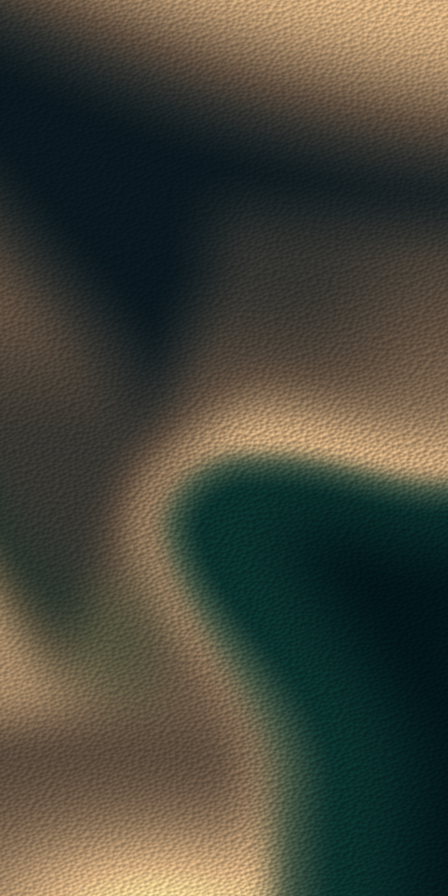
Write a Shadertoy shader that draws this background.

```glsl
const vec3 INK = vec3(0.04, 0.095, 0.12);
const vec3 UMBER = vec3(0.20, 0.20, 0.185);
const vec3 BROWN = vec3(0.37, 0.305, 0.245);
const vec3 CLAY = vec3(0.56, 0.46, 0.35);
const vec3 SAND = vec3(0.82, 0.67, 0.49);
const vec3 CREAM = vec3(0.95, 0.87, 0.60);
const vec3 SAGE = vec3(0.35, 0.39, 0.30);
const vec3 EMERALD = vec3(0.04, 0.19, 0.175);
const vec3 ABYSS = vec3(0.01, 0.085, 0.10);

float ramp(float a, float b, float x) {
    return clamp((x - a) / (b - a), 0.0, 1.0);
}

float bell(float x, float width) {
    return exp(-x * x / (width * width));
}

vec2 hash2(vec2 cell) {
    vec2 s = vec2(dot(cell, vec2(127.1, 311.7)), dot(cell, vec2(269.5, 183.3)));
    return fract(sin(s) * 4375.85);
}

// Distance to the nearest scattered cell centre
float cellular(vec2 p) {
    vec2 base = floor(p);
    float nearest = 4.0;
    for (int j = -1; j <= 1; j++) {
        for (int i = -1; i <= 1; i++) {
            vec2 cell = base + vec2(i, j);
            vec2 centre = cell + 0.15 + 0.7 * hash2(cell);
            nearest = min(nearest, length(p - centre));
        }
    }
    return nearest;
}

// Pebbled relief in slanted rows, lit from above
float emboss(vec2 p, float angle, vec2 density, vec2 lightStep) {
    float c = cos(angle), s = sin(angle);
    vec2 rows = vec2(c * p.x - s * p.y, s * p.x + c * p.y) * density;
    return cellular(rows + lightStep) - cellular(rows - lightStep);
}

vec3 earthTone(float t) {
    vec3 c = mix(INK, UMBER, ramp(0.0, 0.25, t));
    c = mix(c, BROWN, ramp(0.25, 0.45, t));
    c = mix(c, CLAY, ramp(0.45, 0.65, t));
    c = mix(c, SAND, ramp(0.65, 0.9, t));
    return mix(c, CREAM, ramp(0.9, 1.1, t));
}

// Offsets from the left and top banks of the pool
vec2 poolOffsets(vec2 p) {
    float left = mix(0.37, 0.62, smoothstep(1.15, 1.75, p.y));
    float top = 1.02 + 0.06 * smoothstep(0.6, 1.0, p.x);
    return vec2(0.92 * (p.x - left), p.y - top);
}

// Depth behind the rounded bank, negative outside
float roundedDepth(vec2 offsets, float radius) {
    return radius - length(max(radius - offsets, 0.0));
}

// Brightness of the upper bands
float upperTone(vec2 p) {
    float skyEdge = p.y + 0.05 - 0.5 * p.x + 0.17 * p.x * p.x;
    float sky = 0.9 * (1.0 - smoothstep(-0.25, 0.25, skyEdge));

    float slope = 0.66 * (p.y - 0.47) - 0.75 * p.x;
    float leftBrown = smoothstep(-0.12, 0.16, slope)
                    * mix(0.45, 0.27, smoothstep(0.65, 1.0, p.y));

    float lean = p.x + 0.4 * max(p.y - 0.6, 0.0);
    float rightBrown = smoothstep(0.36, 0.58, lean) * smoothstep(0.34, 0.60, p.y);
    rightBrown *= 0.25 + 0.14 * smoothstep(0.65, 1.0, p.x) * smoothstep(0.4, 0.7, p.y)
                + 0.14 * smoothstep(0.6, 0.9, p.y);
    return length(vec3(sky, leftBrown, rightBrown));
}

void mainImage(out vec4 fragColor, in vec2 fragCoord) {
    // x runs 0..1 to the right, y runs 0..2 downward
    vec2 uv = fragCoord / iResolution.xy;
    vec2 p = vec2(uv.x, 2.0 - 2.0 * uv.y);
    vec2 offsets = poolOffsets(p);
    float depth = roundedDepth(offsets, 0.17);

    // Warm slope in the lower left with a dim green fold above it
    float foldEdge = p.y - 1.29 - 0.33 * (1.0 - exp(-5.0 * p.x));
    float fold = bell(foldEdge + 0.1, 0.14) * (1.0 - smoothstep(0.25, 0.45, p.x));
    float slopeTone = mix(0.72, 0.50, smoothstep(0.0, 0.35, p.x));
    slopeTone = mix(slopeTone, 0.41, smoothstep(1.53, 1.7, p.y));
    float tone = upperTone(p) - 0.03 * fold;
    tone = mix(tone, slopeTone, smoothstep(-0.14, 0.16, foldEdge));

    // Sandy rim around the pool
    float crest = smoothstep(0.34, 0.6, p.x) * (1.0 - smoothstep(1.0, 1.25, p.y));
    float rim = bell(max(-depth - 0.03, 0.0), mix(0.07, 0.115, crest));
    float rimTone = mix(0.64, 0.86, crest) - 0.06 * smoothstep(1.35, 1.65, p.y);
    tone = mix(tone, rimTone, rim);

    // Cream glow at the bottom
    float glow = bell(p.x - 0.36, 0.45) * bell(p.y - 2.05, 0.205);
    tone = mix(tone, 1.08, glow);
    vec3 color = earthTone(tone) * mix(vec3(1.0), vec3(0.88, 1.06, 0.98), fold);

    // Pool, from sage edge to dark core
    float softness = mix(0.07, 0.115, smoothstep(1.2, 1.6, p.y));
    float core = smoothstep(0.12, 0.40, offsets.x) * smoothstep(0.0, 0.26, offsets.y);
    color = mix(color, SAGE, smoothstep(-0.65, 0.4, depth / softness));
    color = mix(color, EMERALD, smoothstep(-0.3, 1.15, depth / softness));
    color = mix(color, ABYSS, core);

    // Leather grain
    float grain = emboss(p, 0.4, vec2(74.0, 112.0), vec2(0.08, 0.27));
    color *= 1.0 + (0.30 + 0.08 * rim) * grain;
    fragColor = vec4(clamp(color, 0.0, 1.0), 1.0);
}
```
